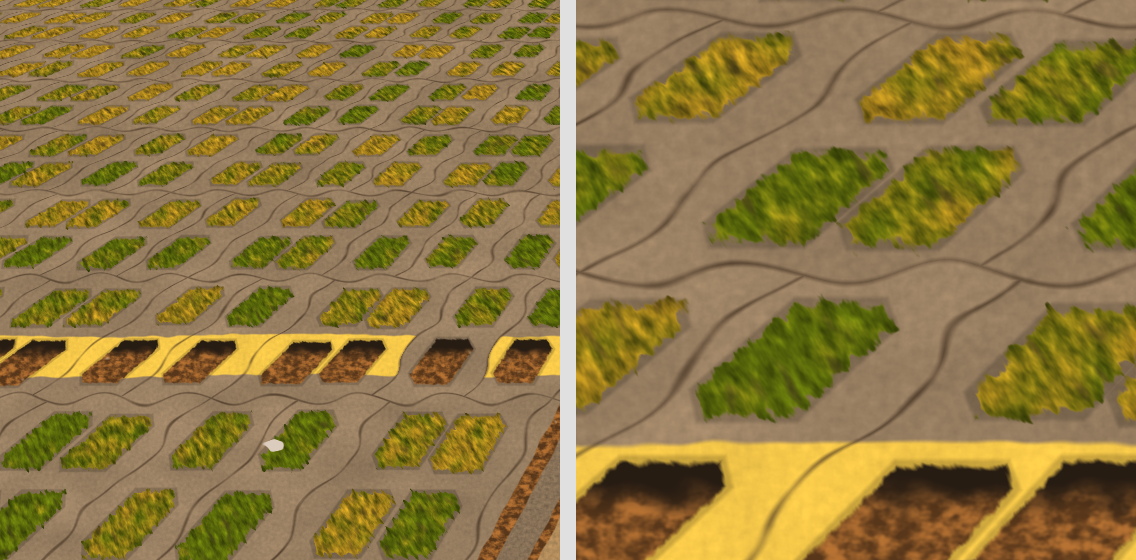
Left, the full canvas; right, a detail of the centre.
Reproduce this texture procedurally as a Shadertoy shader.

```glsl
// Grass pavers receding in perspective: concrete blocks with leaning holes full of turf,
// crossed by a painted line. The ground is mapped to rows and periods; each period holds
// one pair of holes and two single ones, and every two rows share the same leaning blocks.

#define HORIZON 1.535      // height where the ground vanishes
#define PERIOD 0.49        // width of four holes, per unit of depth
#define ROW_STEP 0.084     // row spacing in inverse depth
#define ROW_GAP 0.92       // distance of the two rows within a block
#define LEAN 0.26          // sideways lean per row
#define HOLE_SIZE vec2(0.071, 0.33)
#define JOINT_WIDTH 0.0016
#define SOFT 0.002         // edge softness
#define CONCRETE vec3(0.60, 0.50, 0.385)
#define GREEN vec3(0.35, 0.41, 0.04)
#define DRY vec3(0.66, 0.51, 0.11)
#define PAINT vec3(0.97, 0.79, 0.29)

const vec3 DARK = vec3(0.25, 0.18, 0.12);

vec2 hash2(vec2 p) {
    p = vec2(dot(p, vec2(127.1, 311.7)), dot(p, vec2(269.5, 183.3)));
    return fract(sin(p) * 43758.5);
}

// Gradient noise, about -0.7 to 0.7
float noise(vec2 p) {
    vec2 i = floor(p), f = fract(p), u = f * f * (3.0 - 2.0 * f), e = vec2(1, 0);
    float a = dot(hash2(i) * 2.0 - 1.0, f);
    float b = dot(hash2(i + e) * 2.0 - 1.0, f - e);
    float c = dot(hash2(i + e.yx) * 2.0 - 1.0, f - e.yx);
    float d = dot(hash2(i + 1.0) * 2.0 - 1.0, f - 1.0);
    return mix(mix(a, b, u.x), mix(c, d, u.x), u.y);
}

float fbm(vec2 p) {
    return noise(p) + 0.5 * noise(p * 2.1 + 7.3) + 0.25 * noise(p * 4.3 + 3.1);
}

float fill(float d) { return 1.0 - smoothstep(-SOFT, SOFT, d); }

// Leaning parallelogram with clipped acute corners; scale turns ground units to canvas units
float holeDistance(vec2 q, vec2 size, vec2 scale) {
    float sides = (abs(q.x) - size.x) * scale.x * 0.8;
    float ends = (abs(q.y) - size.y) * scale.y;
    float corners = (abs(q.x + LEAN * q.y) - size.x * 1.72) * scale.x;
    return max(max(sides, ends), corners);
}

vec3 litterColor(vec2 p) {
    float n = fbm(p * vec2(75, 95));
    vec3 c = mix(vec3(0.34, 0.21, 0.10), vec3(0.72, 0.45, 0.20), smoothstep(-0.4, 0.5, n));
    return mix(c, vec3(0.85, 0.75, 0.62), smoothstep(0.35, 0.6, noise(p * 60.0 + 9.0)));
}

void mainImage(out vec4 fragColor, in vec2 fragCoord) {
    vec2 p = fragCoord / iResolution.xy;

    // Ground coordinates
    float depth = HORIZON - p.y;
    vec2 scale = vec2(PERIOD * depth, ROW_STEP * depth * depth);
    float row = (1.0 / depth - 0.679) / ROW_STEP;
    float across = p.x / scale.x - 0.025 * row - 0.865;
    float wobble = noise(vec2(across * 9.0, row * 3.0));

    // Blocks of two rows, parted by wavy joints
    float wave = 0.075 * sin(25.13 * across + 0.8) + 0.06 * wobble;
    float band = (row + wave + 0.54) * 0.5;
    float block = floor(band);
    float local = row - 2.0 * block;
    float skewed = across - LEAN * local;
    float bent = skewed + 0.018 * sin(6.283 * local / ROW_GAP) + 0.02 * wobble;
    float period = floor(bent + 0.14);
    float cell = bent - period;
    float column = step(0.32, cell) + step(0.59, cell);
    float upright = min(min(abs(cell + 0.14), abs(cell - 0.32)), min(abs(cell - 0.59), abs(cell - 0.86)));
    float level = min(fract(band), 1.0 - fract(band)) * 2.0;
    float joint = min(upright * scale.x * 0.7, level * scale.y);

    // Worn concrete, tinted per block
    float grain = fbm(p * 150.0);
    float tint = hash2(vec2(period * 3.0 + column, block)).x - 0.5;
    vec3 color = CONCRETE * (1.0 + 0.06 * tint + 0.12 * fbm(p * vec2(9, 15)) + 0.10 * grain);

    // Painted line, with one bare block
    float lineEdge = abs(p.y - 0.365 + 0.003 * sin(p.x * 9.0)) - 0.036 + 0.005 * noise(p * 35.0);
    float bare = float(block == 1.0 && period == 0.0 && column == 1.0);
    vec3 paint = PAINT * (1.0 + 0.07 * grain + 0.06 * noise(p * 22.0));
    color = mix(color, paint, fill(lineEdge) * (1.0 - bare));

    // Broken dark joints
    float worn = 0.55 + 0.55 * noise(vec2(across * 14.0, row * 5.0));
    color = mix(color, DARK, fill(joint - JOINT_WIDTH * depth * (0.8 + wobble)) * clamp(worn, 0.15, 0.9));

    // Nearest hole of the four in this period
    float upper = step(ROW_GAP * 0.5, local);
    float rowId = 2.0 * block + upper;
    float hole = 1e3, v = local - ROW_GAP * upper;
    vec2 seed = vec2(0);
    for (int i = 0; i < 4; i++) {
        float k = float(i);
        float center = 0.17 * min(k, 1.0) + 0.285 * step(2.0, k) + 0.245 * step(3.0, k);
        vec2 id = vec2(period * 4.0 + k, rowId), rnd = hash2(id);
        vec2 q = vec2(skewed - period - center + 0.012 * (rnd.x - 0.5), v + 0.05 * (rnd.y - 0.5));
        float d = holeDistance(q, HOLE_SIZE * (0.94 + 0.10 * rnd.yx), scale);
        if (d < hole) { hole = d; seed = id; }
    }

    // Turf: ragged blades, greener or drier per hole
    vec2 bladeUv = vec2(p.x + 0.25 * p.y, p.y) * vec2(125, 62) / sqrt(depth);
    float blades = fbm(bladeUv);
    float dryness = hash2(seed + 5.0).x * 0.65 + 0.5 * noise(p * 38.0) + 0.25 * blades;
    dryness += 0.3 * smoothstep(0.65, 1.0, p.y) * (1.2 - p.x);
    vec3 turf = mix(GREEN, DRY, smoothstep(0.05, 0.75, dryness));
    turf *= 0.98 + 0.65 * blades;
    turf = mix(turf, DARK, 0.45 * smoothstep(0.1, 0.5, noise(bladeUv * 0.8 + 20.0)));

    // The painted row holds litter under a shaded rim
    float isLitter = float(rowId == 2.0);
    float shade = smoothstep(0.02, 0.24, v + 0.12 * noise(p * 40.0));
    vec3 filling = mix(turf, mix(litterColor(p), DARK * 0.6, shade), isLitter);
    float ragged = hole + depth * mix(0.010, 0.003, isLitter) * blades;
    color *= 1.0 - 0.18 * fill(hole - 0.004 * depth);
    color = mix(color, filling, fill(ragged));

    // Pale scrap lying on the turf
    float scrap = length((p - vec2(0.49, 0.203)) * vec2(1.0, 1.6)) - 0.016 + 0.015 * noise(p * 60.0);
    color = mix(color, vec3(0.86, 0.80, 0.74), fill(scrap));

    // Kerb in the lower right corner, between leaf-filled gaps
    float kerb = p.x - 1.0 + 0.536 * (0.277 - p.y) + 0.006 * noise(p * 30.0);
    color = mix(color, litterColor(p), fill(-kerb));
    color = mix(color, CONCRETE * (0.88 + 0.2 * grain), fill(abs(kerb - 0.062) - 0.028));
    color = mix(color, vec3(0.70, 0.55, 0.36) * (1.0 + 0.15 * grain), fill(0.108 - kerb));
    fragColor = vec4(clamp(color, 0.0, 1.0), 1.0);
}
```
